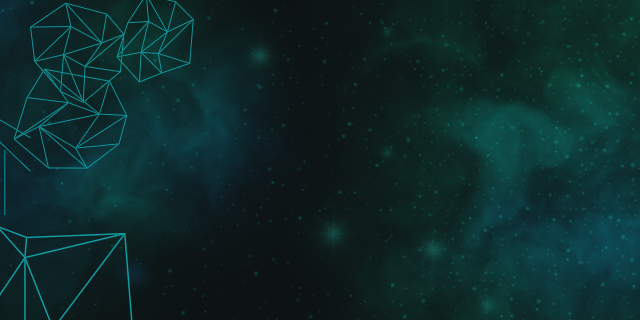
Reproduce this background procedurally as a Shadertoy shader.

```glsl
float hash(vec2 p) {
    vec3 q = fract(p.xyx * 0.1031);
    q += dot(q, q.yzx + 33.33);
    return fract((q.x + q.y) * q.z);
}

float noise(vec2 p) {
    vec2 i = floor(p), f = fract(p);
    f = f * f * (3.0 - 2.0 * f);
    return mix(mix(hash(i), hash(i + vec2(1, 0)), f.x),
               mix(hash(i + vec2(0, 1)), hash(i + vec2(1, 1)), f.x), f.y);
}

float fbm(vec2 p) {
    float sum = 0.0, amp = 0.5;
    for (int i = 0; i < 5; i++) {
        sum += amp * noise(p);
        p = mat2(1.6, 1.2, -1.2, 1.6) * p + 7.3;
        amp *= 0.5;
    }
    return sum;
}

float glow(vec2 p, vec2 center, vec2 radius) {
    vec2 d = (p - center) / radius;
    return exp(-dot(d, d));
}

float segment(vec2 p, vec2 a, vec2 b) {
    vec2 pa = p - a, ba = b - a;
    return length(pa - ba * clamp(dot(pa, ba) / dot(ba, ba), 0.0, 1.0));
}

// Jittered vertex on a ring of n corners
vec2 corner(float i, float n, float seed) {
    i = mod(i, n);
    vec2 jitter = vec2(hash(vec2(i, seed)), hash(vec2(seed, i + 31.0)));
    float angle = 6.2832 * (i + 0.6 * jitter.x) / n;
    return (0.78 + 0.4 * jitter.y) * vec2(cos(angle), sin(angle));
}

// Distance to a triangulated web: outer ring of eight, inner ring of four
float web(vec2 p, vec2 center, vec2 radius, float seed) {
    p -= center;
    vec2 core = 0.42 * radius;
    float d = segment(p, core * corner(0.0, 4.0, seed + 9.0), core * corner(2.0, 4.0, seed + 9.0));
    for (float i = 0.0; i < 8.0; i++) {
        vec2 a = radius * corner(i, 8.0, seed);
        vec2 b = radius * corner(i + 1.0, 8.0, seed);
        float j = floor(i * 0.5);
        vec2 inner = core * corner(j, 4.0, seed + 9.0);
        vec2 next = core * corner(j + 1.0, 4.0, seed + 9.0);
        d = min(d, min(segment(p, a, b), segment(p, inner, a)));
        d = min(d, min(segment(p, inner, b), segment(p, inner, next)));
    }
    return d;
}

// Large open frame in the lower left corner
float frame(vec2 p) {
    vec2 hub = vec2(0.078, 0.195), top = vec2(0.083, 0.258), right = vec2(0.39, 0.27);
    float d = min(segment(p, top, right), segment(p, vec2(-0.02, 0.297), top));
    d = min(d, min(segment(p, hub, top), segment(p, hub, right)));
    d = min(d, min(segment(p, right, vec2(0.413, -0.02)), segment(p, right, vec2(0.172, -0.02))));
    d = min(d, min(segment(p, hub, vec2(-0.02, 0.305)), segment(p, hub, vec2(-0.02, 0.05))));
    return min(d, min(segment(p, hub, vec2(0.078, -0.02)), segment(p, hub, vec2(0.163, -0.02))));
}

// Soft star with faint rays
float flare(vec2 p, vec2 center, float size) {
    vec2 d = (p - center) / size;
    float r = length(d), rays = pow(abs(cos(4.0 * atan(d.y, d.x + 1e-5))), 6.0);
    return 0.4 * exp(-r * r * 12.0) + (0.4 + 0.2 * rays) * exp(-r * 2.6);
}

float stars(vec2 p, float scale, float density) {
    vec2 cell = floor(p * scale);
    vec2 spot = 0.2 + 0.6 * vec2(hash(cell + 3.0), hash(cell + 57.0));
    float present = step(1.0 - density, hash(cell + 91.0));
    float size = 0.06 + 0.08 * hash(cell + 17.0);
    return present * glow(fract(p * scale), spot, vec2(size)) * (0.3 + 0.7 * hash(cell + 23.0));
}

void mainImage(out vec4 fragColor, in vec2 fragCoord) {
    vec2 p = fragCoord / iResolution.y;
    p.x *= 2.0 * iResolution.y / iResolution.x;
    float pixel = 1.0 / iResolution.y;

    // Nebula, with cloud noise bending and shading the glows
    vec2 warp = vec2(fbm(p * 5.0), fbm(p * 5.0 + 40.0)) - 0.48;
    vec2 q = p + 0.14 * warp;
    float cloud = smoothstep(0.15, 0.8, fbm(p * 7.0 + 2.0 * warp + 11.0));
    float wisps = fbm(p * 20.0 + 3.0 * warp) - 0.48;
    vec3 teal = vec3(0.0, 0.2, 0.21), green = vec3(0.0, 0.13, 0.085), blue = vec3(0.0, 0.09, 0.17);
    vec3 gas = teal * 0.75 * glow(q, vec2(0.6, 0.66), vec2(0.17, 0.17));
    gas += blue * 0.45 * glow(q, vec2(0.62, 0.5), vec2(0.25, 0.2));
    gas += blue * 0.7 * glow(q, vec2(0.14, 0.42), vec2(0.28, 0.17));
    gas += green * 0.9 * glow(q, vec2(0.39, 0.4), vec2(0.19, 0.15));
    gas += teal * 0.4 * glow(q, vec2(0.1, 0.72), vec2(0.4, 0.35));
    gas += blue * 0.5 * glow(q, vec2(0.0, 0.97), vec2(0.2, 0.15));
    gas += green * 0.7 * glow(q, vec2(0.4, 0.92), vec2(0.22, 0.2));
    gas += teal * 0.2 * glow(q, vec2(0.1, 0.1), vec2(0.3, 0.2));
    gas += green * 0.75 * smoothstep(0.9, 1.6, q.x);
    gas += teal * 0.75 * glow(q, vec2(1.93, 0.6), vec2(0.24, 0.16));
    gas += teal * 0.6 * glow(q, vec2(1.56, 0.57), vec2(0.15, 0.11));
    gas += green * 0.55 * glow(q, vec2(1.85, 0.9), vec2(0.25, 0.2));
    gas += blue * 0.95 * glow(q, vec2(1.9, 0.24), vec2(0.33, 0.26));
    gas += blue * 0.5 * glow(q, vec2(1.6, 0.35), vec2(0.12, 0.1));
    gas += teal * 0.25 * glow(q, vec2(1.42, 0.18), vec2(0.2, 0.13));
    gas *= 1.0 - 0.55 * glow(q, vec2(1.55, 0.92), vec2(0.11, 0.2));
    gas *= (0.5 + 0.75 * cloud) * (1.0 + 0.7 * wisps);
    vec3 color = vec3(0.05, 0.074, 0.077) + gas / (1.0 + 0.6 * gas);

    // Faint arch and small blue patch
    float arch = abs(length((p - vec2(1.33, 0.7)) / vec2(1.0, 0.85)) - 0.2 + 0.1 * warp.x);
    color += green * 0.4 * exp(-arch * 45.0) * smoothstep(0.72, 0.88, p.y);
    color += blue * 0.6 * glow(p, vec2(0.42, 0.145), vec2(0.035));

    // Star dust, denser to the right
    float density = 0.16 + 0.26 * smoothstep(0.9, 1.5, p.x);
    density *= mix(0.4, 1.0, smoothstep(0.35, 0.7, p.x));
    float dust = stars(p, 24.0, density) + 0.8 * stars(p + 5.3, 41.0, density);
    color += vec3(0.01, 0.21, 0.19) * dust;

    // Bright flares
    float flares = flare(p, vec2(0.813, 0.826), 0.085) + flare(p, vec2(1.042, 0.27), 0.1);
    flares += flare(p, vec2(1.354, 0.22), 0.09) + 0.6 * flare(p, vec2(1.21, 0.523), 0.05);
    flares += 0.6 * flare(p, vec2(1.21, 0.9), 0.045) + 0.7 * flare(p, vec2(1.523, 0.044), 0.06);
    color += vec3(0.03, 0.24, 0.21) * flares;

    // Wire webs, strands to the left border, and frame
    float wires = web(p, vec2(0.245, 0.855), vec2(0.15, 0.155), 4.0);
    wires = min(wires, web(p, vec2(0.485, 0.88), vec2(0.12, 0.135), 12.0));
    wires = min(wires, web(p, vec2(0.225, 0.61), vec2(0.21, 0.16), 21.0));
    wires = min(wires, segment(p, vec2(0.015, 0.53), vec2(0.015, 0.33)));
    wires = min(wires, segment(p, vec2(0.094, 0.466), vec2(-0.02, 0.575)));
    wires = min(wires, segment(p, vec2(0.094, 0.57), vec2(-0.02, 0.637)));
    float ink = max(clamp((0.0014 - wires) / pixel + 0.5, 0.0, 1.0),
                    clamp((0.0023 - frame(p)) / pixel + 0.5, 0.0, 1.0));
    color = mix(color, vec3(0.07, 0.68, 0.7), 0.88 * ink);

    fragColor = vec4(color, 1.0);
}
```
